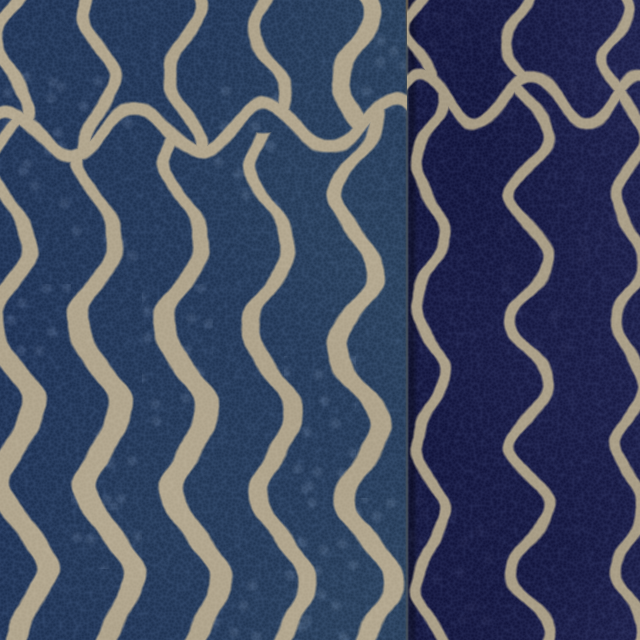
Give the GLSL for this pattern, as a Shadertoy shader.

```glsl
#define TAU 6.2831853
#define SPLIT_X 0.636
#define CREAM vec3(0.70, 0.655, 0.56)
#define BLUE vec3(0.145, 0.225, 0.37)
#define TEAL vec3(0.19, 0.285, 0.40)
#define NAVY vec3(0.105, 0.12, 0.285)
#define VIOLET vec3(0.14, 0.155, 0.33)
#define SOFTNESS 0.0028
#define GRAIN 0.085
#define WOBBLE 0.0022

// Swing, period and crest height of each lower strand, then crests of the upper ones
const vec3 LOWER[8] = vec3[8](
    vec3(0.031, 0.250, 0.632), vec3(0.031, 0.260, 0.635),
    vec3(0.031, 0.262, 0.640), vec3(0.031, 0.260, 0.645),
    vec3(0.032, 0.240, 0.664), vec3(0.022, 0.219, 0.365),
    vec3(0.031, 0.195, 0.599), vec3(0.021, 0.193, 0.600));
const float UPPER_CREST[8] = float[8](0.17, 0.124, 0.01, 0.15, 0.02, 0.125, -0.012, 0.014);

vec2 hash2(vec2 p) {
    vec3 q = fract(p.xyx * vec3(0.1031, 0.1030, 0.0973));
    q += dot(q, q.yzx + 33.33);
    return fract((q.xx + q.yz) * q.zy);
}

// Cellular noise: distance to the nearest scattered point
float cellular(vec2 p) {
    vec2 cell = floor(p), f = fract(p);
    float nearest = 2.0;
    for (int j = -1; j <= 1; j++)
        for (int i = -1; i <= 1; i++) {
            vec2 n = vec2(i, j);
            vec2 r = n + hash2(cell + n) - f;
            nearest = min(nearest, dot(r, r));
        }
    return sqrt(nearest);
}

// Signed distance across a wave running along y; swing = amplitude, period, crest
float waveOffset(vec2 p, float centre, vec3 swing) {
    float a = TAU * (p.y - swing.z) / swing.y;
    float slope = swing.x * TAU / swing.y * sin(a);
    float wobble = WOBBLE * (sin(p.y * 61.0 + centre * 90.0) + 0.6 * sin(p.y * 113.0 + centre * 47.0));
    return (p.x - centre - wobble - swing.x * cos(a)) * inversesqrt(1.0 + slope * slope);
}

// Strands above and below the cross wave, joined to it
float tracery(vec2 p, bool left) {
    float side = left
        ? waveOffset(p.yx, 0.211 - 0.03 * p.x, vec3(0.036, 0.202, 0.111))
        : waveOffset(p.yx, 0.155, vec3(0.038, 0.173, 0.744));
    float d = abs(side) - (left ? 0.0095 : 0.0085);
    int first = left ? 0 : 5;
    int last = left ? 5 : 8;
    for (int i = first; i < last; i++) {
        float k = float(i - first);
        float drift = 0.11 * (p.y - 0.4) * (p.y - 0.4);
        float centre = left ? 0.0156 + 0.1348 * k + drift : 0.672 + 0.156 * k;
        float swell = (k > 2.5 ? 0.0055 : 0.0095) * smoothstep(0.24, 0.62, p.y)
                    * (1.0 - 0.3 * smoothstep(0.8, 1.0, p.y));
        float bend = sin(TAU * (p.y - LOWER[i].z) / LOWER[i].y);
        float width = left ? (0.0095 + swell) * (1.0 - 0.17 * bend * bend) : 0.0085;
        if (i == 4) width += 0.0015;
        float lower = abs(waveOffset(p, centre, LOWER[i])) - width;
        // One strand stops short of the cross wave
        float start = i == 3 ? 0.208 - p.y : -side;
        d = min(d, max(lower, start));

        float upperCentre = left ? 0.0195 + 0.134 * k : 0.655 + 0.154 * k;
        vec3 upperSwing = left ? vec3(0.025, 0.215, UPPER_CREST[i]) : vec3(0.021, 0.16, UPPER_CREST[i]);
        float upperWidth = i == 4 ? 0.0135 : left ? 0.0095 : 0.008;
        d = min(d, max(abs(waveOffset(p, upperCentre, upperSwing)) - upperWidth, side));
    }
    return d;
}

void mainImage(out vec4 fragColor, in vec2 fragCoord) {
    vec2 p = fragCoord / iResolution.xy;
    p.y = 1.0 - p.y;
    float soft = max(SOFTNESS, 0.8 / iResolution.y);

    // Mottled glaze on the two panels
    float fine = cellular(p * 190.0) - 0.5;
    float coarse = cellular(p * 75.0 + 17.0) - 0.5;
    float cloud = 0.5 + 0.25 * (sin(p.x * 13.0 + 2.0 * sin(p.y * 7.0)) + sin(p.y * 11.0 - p.x * 5.0));
    vec3 leftGlaze = mix(BLUE, TEAL, clamp(0.25 * cloud + 1.1 * p.x, 0.0, 1.0));
    vec3 rightGlaze = mix(NAVY, VIOLET, clamp(cloud * 0.6 + (p.x - 0.78) * 2.5, 0.0, 1.0));
    float split = smoothstep(-soft, soft, p.x - SPLIT_X);
    vec3 colour = mix(leftGlaze, rightGlaze, split);
    colour += GRAIN * (fine + 0.5 * coarse) * vec3(0.75, 0.85, 1.0);

    // Sparse pale flecks
    float fleck = 1.0 - smoothstep(0.06, 0.28, cellular(p * 23.0 + 5.0));
    fleck *= step(0.62, hash2(floor(p * 9.0)).x);
    colour += 0.07 * fleck * (1.0 - 0.7 * split);

    // Raised edge between panels, warmer at the top
    float ridge = 1.0 - smoothstep(0.0007, 0.0035, abs(p.x - SPLIT_X));
    vec3 ridgeColour = mix(vec3(0.50, 0.43, 0.30), vec3(0.31, 0.35, 0.37), smoothstep(0.0, 0.09, p.y));
    colour *= 1.0 - 0.3 * smoothstep(0.012, 0.0, abs(p.x - SPLIT_X - 0.007));
    colour = mix(colour, ridgeColour, 0.65 * ridge);

    // Cream lines with slightly rough edges
    float d = tracery(p, p.x < SPLIT_X) + 0.0012 * coarse;
    vec3 cream = CREAM + 0.035 * fine + 0.02 * (cloud - 0.5);
    cream *= mix(1.0, 0.96, split);
    colour = mix(colour, cream, 1.0 - smoothstep(-soft, soft, d));
    fragColor = vec4(clamp(colour, 0.0, 1.0), 1.0);
}
```
